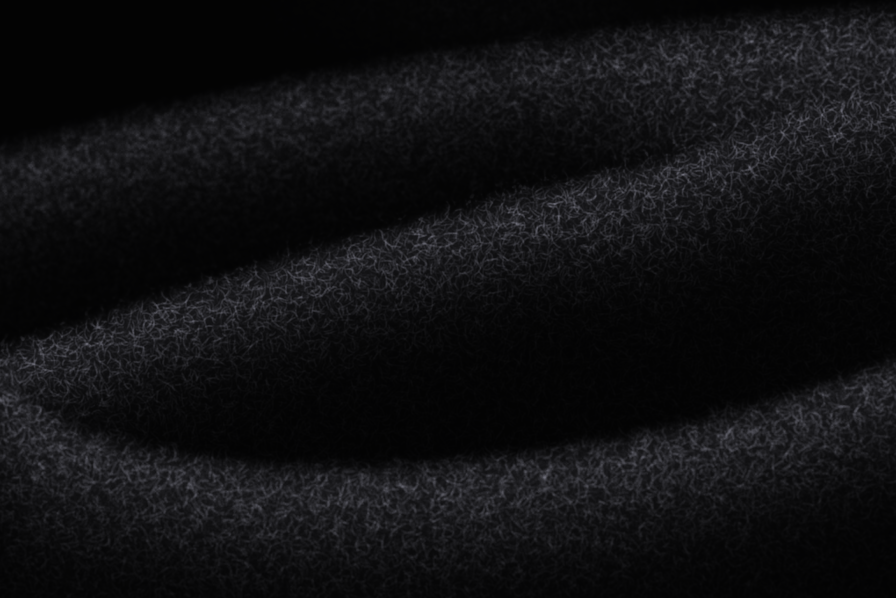
This texture is drawn by a Shadertoy shader. Its source:

```glsl
// Dark brushed wool lying in three soft folds under a low raking light.
// Each fold is a crest curve with a light falloff beneath it; the nap is
// made of layered cellular grids, each cell holding one bent fibre.

vec3 hash3(vec2 cell) {
    vec3 h = fract(vec3(cell.xyx) * vec3(0.1031, 0.1030, 0.0973));
    h += dot(h, h.yxz + 33.33);
    return fract((h.xxy + h.yzz) * h.zyx);
}

// Sum of curled fibres; blur widens and dims each strand.
float fibres(vec2 p, float blur) {
    float pixel = 1.0 / iResolution.y;
    float sum = 0.0;
    for (int layer = 0; layer < 7; layer++) {
        float k = float(layer);
        float size = 0.0115 + 0.0017 * k;
        float turn = 0.9 * k + 0.3;
        vec2 q = mat2(cos(turn), sin(turn), -sin(turn), cos(turn)) * p / size + 17.3 * k;
        vec2 cell = floor(q);
        float thin = (0.0008 + 0.5 * pixel) / size;
        float wide = thin + blur * 0.002 / size;
        for (int j = -1; j <= 1; j++)
        for (int i = -1; i <= 1; i++) {
            vec2 id = cell + vec2(i, j);
            vec3 rnd = hash3(id + 61.0 * k);
            vec3 shape = hash3(id + 29.0 * k + 211.0);
            vec2 d = q - id - rnd.xy;
            float a = 6.2832 * rnd.z;
            d = mat2(cos(a), sin(a), -sin(a), cos(a)) * d;
            float bend = (shape.x - 0.5) * 1.6;
            float slope = 2.0 * bend * d.x;
            float dist = abs(d.y - bend * d.x * d.x) / sqrt(1.0 + slope * slope);
            float reach = 0.5 + 0.45 * shape.y;
            float strand = 1.0 - smoothstep(0.0, wide * 1.6, dist);
            strand *= 1.0 - smoothstep(0.5 * reach, reach, length(d));
            sum += strand * (0.12 + shape.z * shape.z) * thin / wide;
        }
    }
    return sum;
}

// Uneven clumping of the nap from warped sines, roughly -1 to 1.
float clumps(vec2 p) {
    p += 0.02 * sin(p.yx * vec2(41.0, 33.0));
    float c = sin(p.x * 37.0 + 3.0 * sin(p.y * 19.0)) * sin(p.y * 43.0 - p.x * 11.0);
    c += 0.7 * sin(p.x * 83.0 - p.y * 31.0) * sin(p.y * 97.0 + 2.0 * sin(p.x * 29.0));
    return c / 1.7;
}

// Light by depth below a crest: quick rise, long falloff.
float crestLight(float depth, float rise, float reach) {
    float t = max(depth, 0.0) / reach;
    return smoothstep(-0.022, rise, depth) * (0.88 * exp(-t * t) + 0.12 * exp(-t));
}

void mainImage(out vec4 fragColor, in vec2 fragCoord) {
    vec2 p = fragCoord / iResolution.y;
    p.x *= 1.5 * iResolution.y / iResolution.x;
    float x = p.x;
    float clump = clumps(p);
    float fuzz = 0.004 * clump + 0.002 * sin(x * 171.0 + 2.0 * sin(x * 67.0));

    // Depth below each crest, from the back fold to the front one
    float right = smoothstep(0.85, 1.35, x);
    float back = 0.758 + 0.265 * x - 0.072 * x * x - p.y + fuzz;
    float middle = 0.418 + 0.345 * x - 0.05 * x * x
                 + 0.055 * smoothstep(1.05, 1.4, x) - p.y + fuzz;
    float front = 0.228 + 0.2 * (x - 0.55) * (x - 0.55)
                + 0.12 * exp(-9.0 * x) - p.y + fuzz;

    // Stack the folds, carrying light and focus blur together
    float haze = 0.014 * exp(-12.0 * (x - 0.85) * (x - 0.85)) * smoothstep(0.85, 1.0, p.y);
    float cover = smoothstep(-0.025, 0.01, back);
    float lit = (0.155 + 0.025 * right) * crestLight(back, 0.065, 0.125 + 0.12 * right);
    float light = mix(haze, lit, cover);
    float blur = mix(1.0, 1.1 - 0.7 * smoothstep(0.2, 1.2, x), cover);

    // The middle fold merges into the back one toward the right
    cover = smoothstep(-0.02, 0.012 + 0.04 * right, middle);
    lit = 0.19 * crestLight(middle, 0.045, 0.125 + 0.025 * right);
    light = mix(light, mix(lit, max(lit, light), 0.8 * right), cover);
    blur = mix(blur, 0.08, cover);

    // The front fold bends up into the middle one at the left
    float leftBend = exp(-9.0 * x * x / 0.16);
    cover = smoothstep(-0.02 - 0.03 * leftBend, 0.02 + 0.04 * leftBend, front);
    lit = 0.19 * crestLight(front, 0.055, 0.15 + 0.05 * leftBend);
    light = mix(light, mix(lit, max(lit, light), leftBend), cover);
    blur = mix(blur, 0.4, cover);

    // Nap texture, mottling, fine grain and loose hairs over the crests
    float nap = fibres(p, blur);
    float grain = hash3(floor(p * 340.0)).x - 0.5;
    float tone = light * (0.5 + 0.9 * nap) * (1.0 + 0.13 * clump);
    tone *= 1.0 + 0.18 * grain;
    float stray = smoothstep(-0.03, -0.004, middle) * smoothstep(0.02, -0.004, middle);
    tone += 0.05 * stray * smoothstep(0.7, 1.8, nap);
    tone += 0.011 + 0.007 * nap * smoothstep(-0.02, 0.03, back);

    // Cool charcoal tint, slightly compressed highlights
    tone = tone / (1.0 + 0.5 * tone);
    fragColor = vec4(tone * vec3(0.95, 0.95, 1.05), 1.0);
}
```
